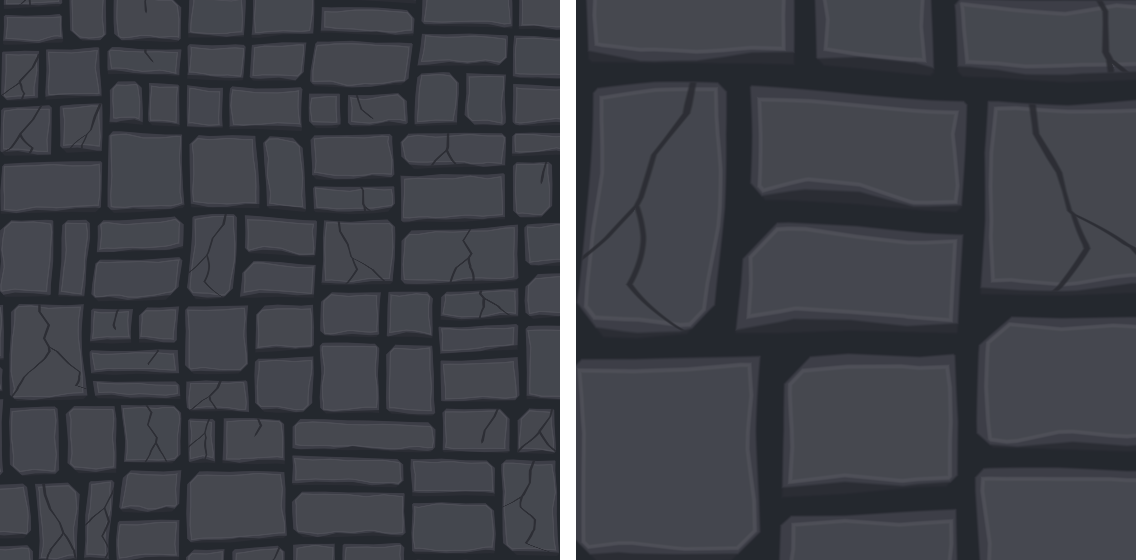
Left, the full canvas; right, a detail of the centre.
Give the GLSL for this texture, as a three.js fragment shader.

```glsl
varying vec2 vUv;

const vec3 MORTAR = vec3(0.143, 0.155, 0.182);
const vec3 LEDGE = vec3(0.168, 0.176, 0.204);
const vec3 RIM = vec3(0.238, 0.243, 0.278);
const vec3 FACE = vec3(0.271, 0.280, 0.308);
const vec3 GLINT = vec3(0.335, 0.335, 0.370);
const vec3 CRACK = vec3(0.165, 0.170, 0.195);

const vec2 GRID = vec2(5.3, 6.6);    // large blocks across and up
const float JITTER = 0.31;           // shift of block borders, in cells
const float AREA_MIN = 0.012;        // blocks above a random area are split
const float AREA_MAX = 0.030;
const float WARP = 0.010;            // slow bend of the courses
const float GAP = 0.0050;            // half width of the mortar
const float WOBBLE = 0.0035;         // roughness of the outline
const float CHIP = 0.0080;           // broken lower edges
const float RIM_WIDTH = 0.0020;
const float RIM_WOBBLE = 0.0055;
const float CRACK_SHARE = 0.26;
const float SOFT = 0.0011;

float hash(vec2 p) {
  vec3 q = fract(vec3(p.xyx) * 0.1031);
  q += dot(q, q.yzx + 33.33);
  return fract((q.x + q.y) * q.z);
}

// Straight segments between random heights give angular edges
float jagged(float t, float seed) {
  float i = floor(t);
  return mix(hash(vec2(i, seed)), hash(vec2(i + 1.0, seed)), t - i);
}

float smoothNoise(vec2 p) {
  vec2 i = floor(p), f = fract(p);
  f = f * f * (3.0 - 2.0 * f);
  return mix(mix(hash(i), hash(i + vec2(1, 0)), f.x),
             mix(hash(i + vec2(0, 1)), hash(i + vec2(1, 1)), f.x), f.y);
}

float shift(vec2 node) { return JITTER * (2.0 * hash(node + 71.0) - 1.0); }

float min4(vec4 v) { return min(min(v.x, v.y), min(v.z, v.w)); }

float cover(float d) { return smoothstep(-SOFT, SOFT, d); }

// Interlocking blocks: border lines alternate between upright and level
void findBlock(vec2 p, out vec2 lo, out vec2 hi, out vec2 id) {
  vec2 g = p * GRID, base = floor(g);
  lo = base; hi = base + 1.0; id = base;
  for (int j = -1; j <= 1; j++) {
    for (int i = -1; i <= 1; i++) {
      vec2 c = base + vec2(i, j);
      float odd = mod(c.x + c.y, 2.0);
      vec2 a = c + vec2(shift(c + vec2(0.0, odd)), shift(c + vec2(1.0 - odd, 0.0)));
      vec2 b = c + 1.0 + vec2(shift(c + vec2(1.0, 1.0 - odd)), shift(c + vec2(odd, 1.0)));
      if (all(greaterThanEqual(g, a)) && all(lessThan(g, b))) { lo = a; hi = b; id = c; }
    }
  }
  lo /= GRID; hi /= GRID;
}

void splitBlock(vec2 p, inout vec2 lo, inout vec2 hi, inout vec2 id) {
  for (int k = 0; k < 3; k++) {
    vec2 size = hi - lo;
    float r = hash(id + 13.0);
    if (size.x * size.y < mix(AREA_MIN, AREA_MAX, r)) break;
    vec2 cut = mix(lo, hi, 0.34 + 0.32 * hash(id + 29.0));
    bool upright = size.x > size.y * (0.8 + 1.1 * hash(id + 47.0));
    bool upper = upright ? p.x > cut.x : p.y > cut.y;
    if (upright) { if (upper) lo.x = cut.x; else hi.x = cut.x; }
    else { if (upper) lo.y = cut.y; else hi.y = cut.y; }
    id += upper ? vec2(101.0, 37.0) : vec2(53.0, 149.0);
  }
}

// Jagged line that forks into two arms on its way down
float crackDistance(vec2 p, vec2 lo, vec2 hi, float seed) {
  vec2 size = hi - lo;
  vec2 start = lo + size * (0.3 + 0.4 * vec2(hash(vec2(seed, 3.0)), hash(vec2(seed, 5.0))));
  float tilt = 1.6 * hash(vec2(seed, 7.0)) - 0.8;
  float x = p.x - start.x - tilt * (p.y - start.y) - 0.022 * (jagged(p.y * 42.0, seed) - 0.5);
  float drop = max(start.y - p.y, 0.0);
  float arm = drop * (0.4 + 0.8 * jagged(p.y * 38.0, seed + step(0.0, x)));
  float forked = step(0.4, hash(vec2(seed, 11.0)));
  float d = abs(abs(x) - arm * forked) * 0.75;
  return d + 0.012 * (1.0 - forked) * smoothstep(0.0, 0.3 * size.y, drop);
}

void main() {
  vec2 p = vUv + WARP * (vec2(smoothNoise(vUv * 5.0), smoothNoise(vUv * 5.0 + 40.0)) - 0.5) * 2.0;
  vec2 lo, hi, id;
  findBlock(p, lo, hi, id);
  splitBlock(p, lo, hi, id);
  float seed = floor(hash(id + 5.0) * 900.0);

  // Distances to the left, right, lower and upper side
  vec4 along = vec4(p.y, p.y, p.x, p.x);
  vec4 sides = vec4(p - lo, hi - p).xzyw - GAP;
  vec4 rough, bevel;
  for (int k = 0; k < 4; k++) {
    float s = seed + float(k) * 17.0;
    rough[k] = jagged(along[k] * 24.0, s);
    bevel[k] = jagged(along[k] * 32.0, s + 7.0);
  }
  sides -= WOBBLE * rough;

  // Outline with clipped corners, then broken base and inner face
  vec2 corner = step(sides.yw, sides.xz);
  float clip = 0.022 * pow(hash(corner * 9.0 + seed), 3.0);
  float diagonal = (min(sides.x, sides.y) + min(sides.z, sides.w) - clip) * 0.707;
  float outline = min(min4(sides), diagonal);
  float chip = CHIP * jagged(p.x * 30.0, seed + 91.0);
  float stone = min(outline, sides.z - chip);
  vec4 inner = sides - RIM_WIDTH - RIM_WOBBLE * bevel;
  inner.z -= chip * 0.8;
  float face = min(min4(inner), diagonal - RIM_WIDTH);

  vec3 color = mix(MORTAR, LEDGE, cover(outline));
  color = mix(color, RIM, cover(stone));
  color = mix(color, FACE + 0.008 * (hash(id) - 0.5), cover(min(face, stone)));
  float glint = 1.0 - smoothstep(0.0004, 0.0019, abs(face - 0.0006));
  color = mix(color, GLINT, 0.55 * glint * cover(stone));

  if (hash(id + 61.0) < CRACK_SHARE) {
    float width = 0.0007 + 0.0009 * jagged(p.y * 50.0, seed + 33.0);
    float line = 1.0 - smoothstep(width - SOFT * 0.5, width + SOFT, crackDistance(p, lo, hi, seed));
    color = mix(color, CRACK, 0.9 * line * cover(stone));
  }
  gl_FragColor = vec4(color, 1.0);
}
```
